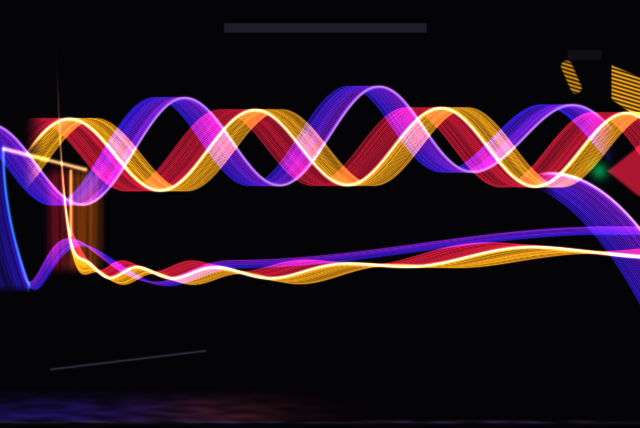
Reproduce this background procedurally as a Shadertoy shader.

```glsl
#define STRANDS 24
#define STRAND_WIDTH 0.0024
#define CORE_WIDTH 0.0036
#define BLUE vec3(0.16, 0.09, 0.80)
#define VIOLET vec3(0.56, 0.12, 0.93)
#define RED vec3(0.82, 0.10, 0.20)
#define AMBER vec3(0.95, 0.64, 0.08)
#define BACKDROP vec3(0.016, 0.010, 0.024)
#define TAU 6.28318

const int WARM = 0, COOL = 1, LOW_WARM = 2, LOW_COOL = 3, TAIL = 4;

vec2 hashGradient(vec2 cell) {
    float a = TAU * fract(sin(dot(cell, vec2(127.1, 311.7))) * 43758.5);
    return vec2(cos(a), sin(a));
}

float gradientNoise(vec2 p) {
    vec2 i = floor(p), f = fract(p), w = f * f * (3.0 - 2.0 * f), e = vec2(1.0, 0.0);
    float low = mix(dot(hashGradient(i), f), dot(hashGradient(i + e), f - e), w.x);
    float high = mix(dot(hashGradient(i + e.yx), f - e.yx),
                     dot(hashGradient(i + e.xx), f - e.xx), w.x);
    return mix(low, high, w.y);
}

float softBox(vec2 p, vec2 lo, vec2 hi, float blur) {
    vec2 inside = smoothstep(lo - blur, lo + blur, p) * (1.0 - smoothstep(hi - blur, hi + blur, p));
    return inside.x * inside.y;
}

float segment(vec2 p, vec2 a, vec2 b) {
    vec2 ab = b - a;
    return length(p - a - ab * clamp(dot(p - a, ab) / dot(ab, ab), 0.0, 1.0));
}

float glow(float d, float width) {
    return exp(-d * d / (width * width));
}

// Height of one light path; shift slides it across its ribbon
float path(int kind, float x, float shift) {
    if (kind == WARM) {
        x -= shift;
        return 0.658 - 0.042 * (x - 0.94) * (x - 0.94) + 0.090 * cos(TAU * (x - 0.596) / 0.4375);
    }
    if (kind == COOL) {
        x -= shift;
        float swing = mix(0.111, 0.078, smoothstep(0.85, 1.15, x));
        return 0.6875 - 0.087 * (x - 0.918) * (x - 0.918) + swing * cos(TAU * (x - 0.357) / 0.459);
    }
    if (kind == TAIL) {
        float t = (x + shift - 1.29) / 0.21;
        return 0.595 - 0.13 * t * t - 0.2 * shift;
    }
    x = max(x, 0.03);
    if (kind == LOW_WARM)
        return mix(0.363, 0.410, smoothstep(0.64, 1.25, x)) - 0.014 * shift
             + 0.013 * cos(TAU * log(x / 0.322) / 0.451 - 1.6 * shift)
             + 0.09 * exp(-(x - 0.165) / 0.02);
    float ripple = cos(TAU * log(x / 0.162) / 1.70 - 0.6 * shift);
    return mix(0.391, 0.469, smoothstep(0.55, 1.42, x)) - 0.016 * shift
         + 0.051 * ripple * (1.0 - smoothstep(0.36, 0.56, x));
}

float strand(vec2 p, int kind, float shift, float width) {
    float y = path(kind, p.x, shift);
    float slope = (path(kind, p.x + 0.002, shift) - y) / 0.002;
    return glow((p.y - y) / sqrt(1.0 + slope * slope), width);
}

// Many close strands, tinted from one side to the other
vec3 ribbon(vec2 p, int kind, float from, float to, vec3 tintA, vec3 tintB) {
    vec3 light = vec3(0.0);
    for (int i = 0; i < STRANDS; i++) {
        float u = float(i) / float(STRANDS - 1);
        float streak = 0.84 + 0.5 * gradientNoise(vec2(u * 13.0 + 0.4, p.x * 2.0));
        light = max(light, mix(tintA, tintB, u) * streak * strand(p, kind, mix(from, to, u), STRAND_WIDTH));
    }
    return light;
}

void mainImage(out vec4 fragColor, in vec2 fragCoord) {
    vec2 p = fragCoord / iResolution.y;
    p.x *= 1.5 * iResolution.y / iResolution.x;
    vec3 color = BACKDROP;

    // Dim lamps and floor
    color += vec3(0.11, 0.10, 0.13) * softBox(p, vec2(0.525, 0.924), vec2(1.0, 0.946), 0.003);
    color += vec3(0.05) * softBox(p, vec2(1.33, 0.86), vec2(1.41, 0.883), 0.003);
    float grain = 0.7 + 0.7 * gradientNoise(p * vec2(14.0, 90.0));
    float floorLight = smoothstep(0.012, 0.022, p.y) * (1.0 - smoothstep(0.03, 0.10, p.y));
    color += floorLight * grain * (vec3(0.10, 0.06, 0.34) * glow(p.x - 0.12, 0.33)
           + vec3(0.20, 0.07, 0.05) * glow(p.x - 0.52, 0.18));
    color += vec3(0.30, 0.20, 0.38) * glow(p.y - 0.014, 0.004) * max(grain - 0.35, 0.1);
    color += vec3(0.16, 0.14, 0.18) * glow(segment(p, vec2(0.12, 0.137), vec2(0.48, 0.18)), 0.003);

    // Upper twisted ribbons
    float warmMask = smoothstep(0.05, 0.11, p.x);
    float coolMask = 1.0 - smoothstep(1.38, 1.45, p.x);
    color += ribbon(p, COOL, 0.0, 0.072, BLUE, VIOLET) * coolMask;
    color += ribbon(p, WARM, -0.080, 0.0, RED * 0.85, RED) * warmMask;
    color += ribbon(p, WARM, 0.0, 0.062, AMBER, AMBER * 0.9) * warmMask;
    color += vec3(0.9, 0.75, 0.6) * strand(p, WARM, 0.0, CORE_WIDTH) * warmMask;
    color += vec3(0.35, 0.40, 0.40) * strand(p, COOL, 0.072, CORE_WIDTH) * coolMask;

    // Lower drawn-out ribbons
    float lowMask = smoothstep(0.13, 0.17, p.x), edgeMask = smoothstep(0.03, 0.07, p.x);
    color += ribbon(p, LOW_COOL, 0.0, 1.0, VIOLET * 0.8, BLUE) * edgeMask;
    color += ribbon(p, LOW_WARM, -1.0, 0.0, RED, RED) * lowMask;
    color += ribbon(p, LOW_WARM, 0.0, 1.0, AMBER, AMBER) * lowMask;
    color += vec3(0.8, 0.75, 0.65) * strand(p, LOW_WARM, 0.0, CORE_WIDTH) * lowMask;

    // Left turn: blue fall, warm column and bright hook
    float fall = clamp((0.655 - p.y) / 0.32, 0.0, 1.0);
    float beyond = 0.008 + 0.06 * fall * fall - p.x;
    float fallMask = softBox(p, vec2(-0.1, 0.325), vec2(0.2, 0.655), 0.012);
    float rays = 0.7 + 0.7 * gradientNoise(vec2(beyond * 170.0, 2.0 * p.y));
    color += fallMask * (BLUE * rays * smoothstep(-0.003, 0.003, beyond) * exp(-beyond * 12.0)
           + vec3(0.12, 0.45, 0.75) * glow(beyond, CORE_WIDTH));
    float column = softBox(p, vec2(0.115, 0.37), vec2(0.235, 0.60), 0.018);
    float grille = 0.8 + 0.6 * gradientNoise(vec2(p.x * 130.0, p.y * 3.0));
    color += mix(RED, AMBER * vec3(0.9, 0.6, 0.5), smoothstep(0.13, 0.19, p.x)) * column * grille * 0.5;
    color += vec3(1.0, 0.75, 0.45) * glow(segment(p, vec2(0.01, 0.652), vec2(0.20, 0.604)), 0.005);
    color += vec3(0.9, 0.6, 0.3) * glow(segment(p, vec2(0.166, 0.60), vec2(0.166, 0.45)), 0.004);

    // Right turn: violet tail and red fan
    float tailMask = smoothstep(1.25, 1.31, p.x);
    color += tailMask * (ribbon(p, TAIL, 0.0, 0.10, VIOLET, BLUE) + 0.6 * strand(p, TAIL, 0.0, CORE_WIDTH));
    float fan = abs(p.y - 0.60) - 0.8 * (p.x - 1.42);
    color += RED * 0.8 * (1.0 - smoothstep(-0.01, 0.004, fan)) * softBox(p, vec2(1.42, 0.54), vec2(1.6, 0.68), 0.006);
    color += vec3(0.0, 0.5, 0.25) * glow(length(p - vec2(1.405, 0.60)), 0.02);

    // Striped amber flares
    float bars = 0.65 + 0.35 * sin(TAU * (p.y + 0.3 * p.x) * 110.0);
    float chip = 1.0 - smoothstep(0.010, 0.017, segment(p, vec2(1.328, 0.845), vec2(1.350, 0.795)));
    float reach = p.x - 1.43;
    float flare = smoothstep(0.0, 0.006, reach) * smoothstep(-0.004, 0.004, p.y - 0.77 + 0.7 * reach)
                * (1.0 - smoothstep(-0.004, 0.004, p.y - 0.85 + 0.45 * reach));
    color += AMBER * bars * (0.85 * chip + flare);

    fragColor = vec4(clamp(color, 0.0, 1.0), 1.0);
}
```
